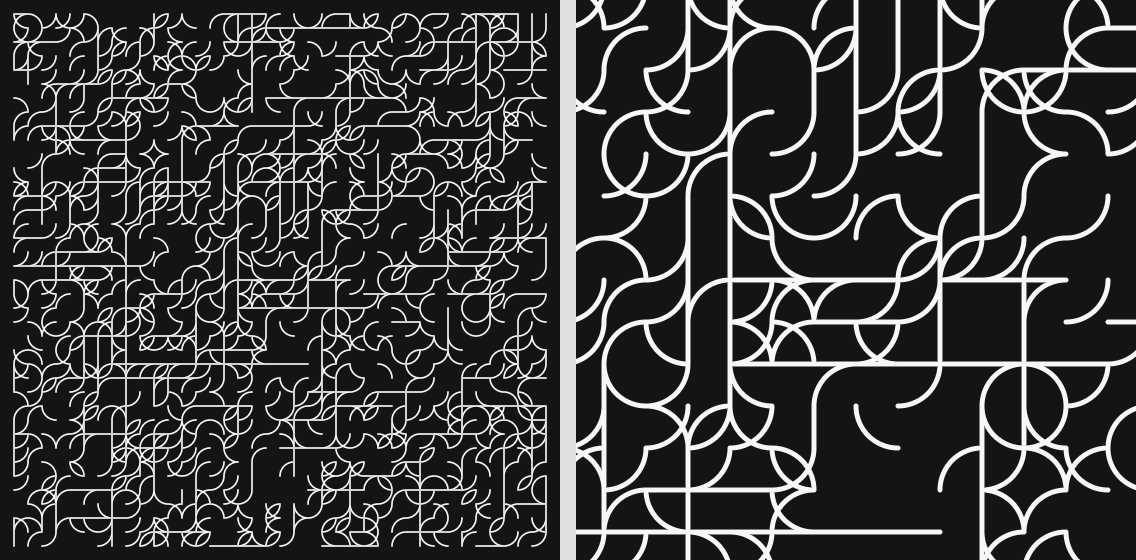
Left, the full canvas; right, a detail of the centre.
This pattern is drawn by a WebGL 1 fragment shader. Its source:

```glsl
precision highp float;
// Tangled line maze: thin pale strokes on a dark ground, inside a margin.
// Straight runs follow the lines of a square grid, and quarter arcs one cell
// in radius round off their ends or lie scattered between them.

uniform vec2 u_resolution;

const float GRID = 40.0;         // cells across the canvas, margins included
const float CELLS = 38.0;        // cells across the drawn square
const float HALF_STROKE = 0.059; // in cells
const float BEND_CHANCE = 0.8;   // odds that the end of a run bends
const vec3 GROUND = vec3(0.077);
const vec3 STROKE = vec3(0.97);

float hash(vec2 p) {
  vec3 q = fract(vec3(p.xyx) * vec3(0.1031, 0.1030, 0.0973));
  q += dot(q, q.yzx + 33.33);
  return fract((q.x + q.y) * q.z);
}

// 1 where a unit edge belongs to a run; each block holds at most one run
float runInBlock(float along, float line, float block, float longest,
                 float chance, float seed) {
  float shifted = along + floor(hash(vec2(line, seed)) * block);
  float index = floor((shifted + 0.5) / block);
  float place = shifted - index * block;
  vec2 id = vec2(index * 7.0 + seed, line + seed);
  float size = 1.0 + floor(hash(id + 211.3) * longest);
  float first = floor(hash(id + 417.7) * (block - size + 1.0));
  return step(hash(id), chance) * step(first - 0.5, place)
       * step(place, first + size - 0.5);
}

// Short and long runs together, limited to the drawn square
float edgeOn(float along, float line, float seed) {
  float inside = step(-0.5, along) * step(along, CELLS - 0.5)
               * step(-0.5, line) * step(line, CELLS + 0.5);
  float shortRun = runInBlock(along, line, 6.0, 4.0, 0.40, seed);
  float longRun = runInBlock(along, line, 20.0, 16.0, 0.13, seed + 59.0);
  return inside * max(shortRun, longRun);
}

float horizontalEdge(vec2 v) { return edgeOn(v.x, v.y, 113.0); }
float verticalEdge(vec2 v) { return edgeOn(v.y, v.x, 307.0); }

// Distance to the unit segment from the origin along x
float segmentDistance(vec2 q) {
  return length(vec2(q.x - clamp(q.x, 0.0, 1.0), q.y));
}

// Distance to the quarter arc around one corner of the unit cell
float arcDistance(vec2 q, vec2 corner) {
  vec2 u = (q - corner) * (1.0 - 2.0 * corner);
  if (min(u.x, u.y) >= 0.0) return abs(length(u) - 1.0);
  return min(distance(u, vec2(1.0, 0.0)), distance(u, vec2(0.0, 1.0)));
}

// Replace a distance by "far away" when its feature is absent
float present(float d, float on) { return on > 0.5 ? d : 9.0; }

// Nearest arc of one cell: bends at run ends plus loose random arcs
float cellArcs(vec2 q, vec2 cell) {
  vec2 right = vec2(1.0, 0.0);
  vec2 up = vec2(0.0, 1.0);
  float rightBend = max(
    horizontalEdge(cell - right) * (1.0 - horizontalEdge(cell)),
    verticalEdge(cell + right + up) * (1.0 - verticalEdge(cell + right)));
  float leftBend = max(
    verticalEdge(cell - up) * (1.0 - verticalEdge(cell)),
    horizontalEdge(cell + up + right) * (1.0 - horizontalEdge(cell + up)));
  float upLeft = step(hash(cell + 511.0), mix(0.20, BEND_CHANCE, rightBend));
  float lowRight = step(hash(cell + 623.0), mix(0.15, BEND_CHANCE, leftBend));
  float lowLeft = step(hash(cell + 739.0), 0.12);
  float upRight = step(hash(cell + 857.0), 0.12);
  float d = present(arcDistance(q, up), upLeft);
  d = min(d, present(arcDistance(q, right), lowRight));
  d = min(d, present(arcDistance(q, vec2(0.0)), lowLeft));
  return min(d, present(arcDistance(q, vec2(1.0)), upRight));
}

// Distance to the closest stroke, from the four cells around a grid vertex
float mazeDistance(vec2 p) {
  vec2 vertex = floor(p + 0.5);
  float d = 9.0;
  for (int j = 0; j < 2; j++) {
    for (int i = 0; i < 2; i++) {
      vec2 cell = vertex - vec2(float(i), float(j));
      vec2 q = p - cell;
      d = min(d, present(segmentDistance(q), horizontalEdge(cell)));
      d = min(d, present(segmentDistance(q.yx), verticalEdge(cell)));
      vec2 middle = abs(cell + 0.5 - 0.5 * CELLS);
      if (max(middle.x, middle.y) < 0.5 * CELLS) d = min(d, cellArcs(q, cell));
    }
  }
  return d;
}

void main() {
  float side = min(u_resolution.x, u_resolution.y);
  vec2 centred = (gl_FragCoord.xy - 0.5 * u_resolution) / side;
  vec2 p = centred * GRID + 0.5 * CELLS;
  float pixel = GRID / side;
  float ink = clamp((HALF_STROKE - mazeDistance(p)) / pixel + 0.5, 0.0, 1.0);
  gl_FragColor = vec4(mix(GROUND, STROKE, ink), 1.0);
}
```
